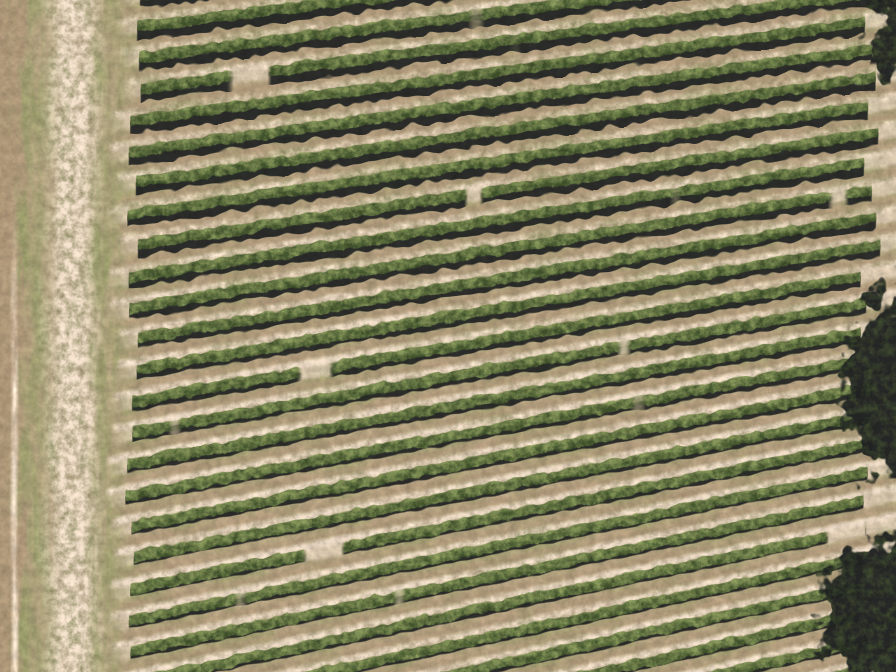
A WebGL 1 fragment shader for this pattern:

```glsl
#ifdef GL_FRAGMENT_PRECISION_HIGH
precision highp float;
#else
precision mediump float;
#endif
uniform vec2 u_resolution;

// Lengths are in canvas heights; widths across a row are in row spacings.
const float FIRST_ROW = 0.132;     // depth of row zero below the top edge
const float ROW_SPACING = 0.0464;
const float ROW_SLOPE = 0.130;
const float ROW_FAN = 0.0042;      // extra slope of each following row
const float FIELD_LEFT = 0.205;
const float FIELD_RIGHT = 1.312;
const float VINE_HALF = 0.175;
const float SHADOW_SHORT = 0.07;
const float SHADOW_LONG = 0.25;
const float GAP_LEVEL = 0.43;      // higher gives fewer missing vines
const float TRACK_X = 0.108;
const float TRACK_HALF = 0.032;

const vec3 TAN = vec3(0.70, 0.63, 0.50);
const vec3 EARTH = vec3(0.68, 0.58, 0.47);
const vec3 PALE = vec3(0.91, 0.84, 0.76);
const vec3 GRASS = vec3(0.58, 0.60, 0.40);
const vec3 LEAF_LIGHT = vec3(0.51, 0.57, 0.34);
const vec3 LEAF_DARK = vec3(0.25, 0.32, 0.17);
const vec3 SHADOW = vec3(0.12, 0.13, 0.13);

float hash(vec2 c) {
  return fract(sin(dot(c, vec2(127.1, 311.7))) * 43758.5);
}

float cornerSlope(vec2 cell, vec2 offset) {
  float angle = 6.2832 * hash(cell);
  return dot(vec2(cos(angle), sin(angle)), offset);
}

float gradientNoise(vec2 p) {
  vec2 i = floor(p), f = fract(p);
  vec2 w = f * f * f * (f * (f * 6.0 - 15.0) + 10.0);
  vec2 e = vec2(1.0, 0.0);
  float low = mix(cornerSlope(i, f), cornerSlope(i + e.xy, f - e.xy), w.x);
  float high = mix(cornerSlope(i + e.yx, f - e.yx), cornerSlope(i + e.xx, f - e.xx), w.x);
  return mix(low, high, w.y);
}

float fbm(vec2 p) {
  float sum = 0.0, gain = 1.0;
  for (int i = 0; i < 3; i++) {
    sum += gain * gradientNoise(p);
    p = p * 2.03 + 17.3;
    gain *= 0.6;
  }
  return sum;
}

// Soft interval mask, one where |d| < halfWidth
float band(float d, float halfWidth, float soft) {
  return 1.0 - smoothstep(halfWidth - soft, halfWidth + soft, abs(d));
}

float ellipseDistance(vec2 p, vec2 center, vec2 radius) {
  return (length((p - center) / radius) - 1.0) * min(radius.x, radius.y);
}

vec3 margin(vec2 p, float grain) {
  float streak = fbm(p * vec2(45.0, 9.0));
  float wander = 0.012 * gradientNoise(vec2(p.y * 4.0, 3.4));
  vec3 color = mix(TAN, GRASS, clamp(0.45 + 0.7 * streak, 0.0, 0.85));
  float track = band(p.x - TRACK_X - wander + 0.012 * streak, TRACK_HALF, 0.022);
  color = mix(color, PALE, track * clamp(0.75 + 0.8 * grain, 0.0, 1.0));
  float path = 1.0 - smoothstep(0.02, 0.045, p.x + 0.02 * streak);
  color = mix(color, EARTH, 0.8 * path);
  float rut = band(p.x - 0.022 - wander, 0.004, 0.004) * (1.0 - smoothstep(0.45, 0.72, p.y));
  return mix(color, PALE * 1.06, rut * clamp(0.8 + streak, 0.0, 1.0));
}

vec3 vineyard(vec2 p, vec3 ground, float grain, float pixel) {
  // Fanned row coordinate: whole numbers lie on the vine lines
  float x = p.x - FIELD_LEFT;
  float spacing = ROW_SPACING - ROW_FAN * x;
  float line = (1.0 - p.y - FIRST_ROW + ROW_SLOPE * x) / spacing;
  float row = floor(line + 0.5);
  float across = line - row;
  float soft = pixel / spacing;
  float rough = gradientNoise(p * 62.0);
  float patchy = gradientNoise(vec2(x * 9.0, row * 3.7 + 0.4));
  float jitter = 0.02 * (hash(vec2(row, 5.0)) - 0.5) - 0.018 * (1.0 - p.y);
  float right = FIELD_RIGHT - 0.03 * hash(vec2(row, 9.0)) + jitter;

  // Worn alley between the rows
  float field = smoothstep(-0.04, 0.01, x - jitter);
  vec3 alley = mix(TAN, GRASS, clamp(0.22 + 0.8 * fbm(p * 13.0), 0.0, 0.6));
  alley = mix(alley, EARTH, 0.6 * band(abs(across) - 0.5, 0.12, 0.1));
  vec3 color = mix(ground, alley, field);

  // Bare soil strip on the sunny side
  float stripSpan = smoothstep(-0.035, -0.02, x - jitter);
  float strip = band(across + 0.25 + 0.06 * rough, 0.12, 0.07 + soft) * stripSpan;
  float bare = mix(0.85, 0.4, smoothstep(0.35, 0.85, p.y)) + 0.5 * patchy + 0.5 * grain;
  color = mix(color, PALE, strip * clamp(bare, 0.0, 1.0));

  // Missing vines expose soil
  float alive = 1.0 - smoothstep(GAP_LEVEL, GAP_LEVEL + 0.05, patchy);
  alive *= smoothstep(-pixel, pixel, x - jitter) * (1.0 - smoothstep(-pixel, pixel, p.x - right));
  float gap = (1.0 - alive) * field * band(across, 0.25 + 0.1 * rough, 0.1);
  color = mix(color, PALE, 0.65 * gap);

  // Cast shadow, longer toward the top
  float reach = mix(SHADOW_SHORT, SHADOW_LONG, smoothstep(0.1, 0.9, p.y));
  reach *= 1.0 + 0.9 * gradientNoise(p * 48.0 + 8.0);
  float shade = band(across - 0.5 * (VINE_HALF + reach), 0.5 * (VINE_HALF + reach), soft);
  color = mix(color, SHADOW, 0.92 * shade * alive);

  // Leafy canopy
  float leaves = fbm(p * 78.0 + 31.0);
  float halfWidth = VINE_HALF + 0.09 * rough + 0.04 * leaves;
  float canopy = band(across + 0.07 * gradientNoise(p * 29.0), halfWidth, soft);
  float light = clamp(0.5 + 0.85 * leaves - 1.3 * across + 0.15 * (0.5 - p.y), 0.0, 1.0);
  return mix(color, mix(LEAF_DARK, LEAF_LIGHT, light), canopy * alive);
}

void main() {
  vec2 p = gl_FragCoord.xy / u_resolution.y;
  float pixel = 1.0 / u_resolution.y;
  float grain = fbm(p * 70.0);
  vec3 color = vineyard(p, margin(p, grain), grain, pixel);
  color *= 1.0 + 0.13 * grain;

  // Dark trees along the right edge
  float tree = ellipseDistance(p, vec2(1.34, 0.965), vec2(0.042, 0.065));
  tree = min(tree, ellipseDistance(p, vec2(1.34, 0.425), vec2(0.085, 0.135)));
  tree = min(tree, ellipseDistance(p, vec2(1.325, 0.085), vec2(0.105, 0.11)));
  tree += 0.04 * fbm(p * 24.0);
  vec3 crown = mix(SHADOW, LEAF_DARK, clamp(0.2 + 0.7 * grain, 0.0, 0.7));
  color = mix(color, crown, 0.96 * (1.0 - smoothstep(-0.004, 0.004 + pixel, tree)));
  gl_FragColor = vec4(color, 1.0);
}
```
